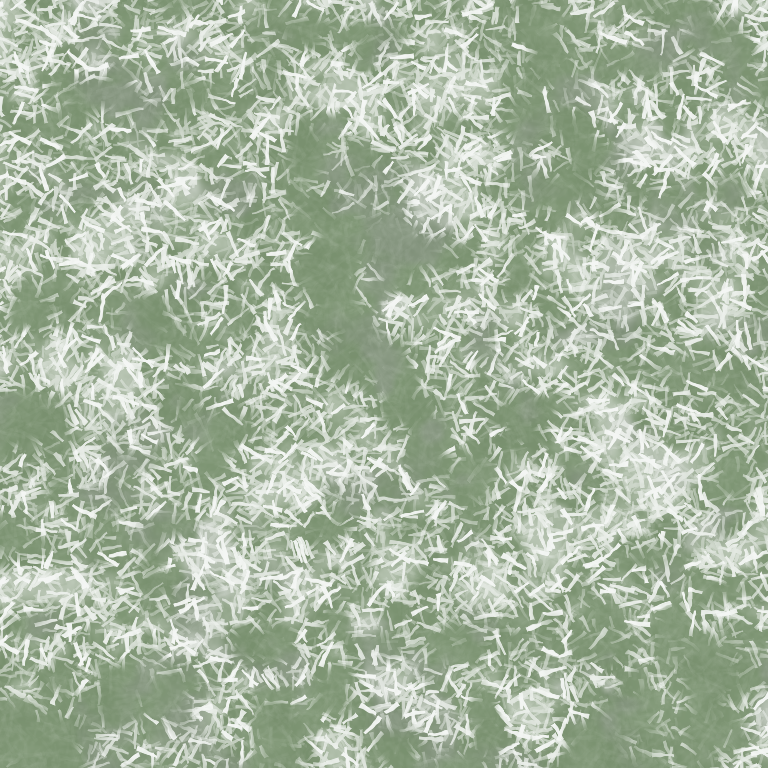
This texture is drawn by a WebGL 2 fragment shader. Its source:

```glsl
#version 300 es
precision highp float;
// Pale, blunt brush strokes scattered over a mottled green ground.
// Stacked jittered grids hold crossing pairs of strokes; a patchy density
// field gathers them into bright clumps and leaves green gaps between.

uniform vec2 u_resolution;
out vec4 fragColor;

// Integer hash giving three values in 0..1
vec3 hash3(ivec3 cell) {
    uvec3 v = uvec3(cell) * 1664525u + 1013904223u;
    v.x += v.y * v.z;
    v.y += v.z * v.x;
    v.z += v.x * v.y;
    v ^= v >> 16u;
    v.x += v.y * v.z;
    v.y += v.z * v.x;
    v.z += v.x * v.y;
    return vec3(v >> 8u) / 16777216.0;
}

float valueNoise(vec2 p, int seed) {
    ivec2 c = ivec2(floor(p));
    vec2 f = fract(p);
    f = f * f * (3.0 - 2.0 * f);
    float low = mix(hash3(ivec3(c, seed)).x, hash3(ivec3(c + ivec2(1, 0), seed)).x, f.x);
    float high = mix(hash3(ivec3(c + ivec2(0, 1), seed)).x, hash3(ivec3(c + ivec2(1, 1), seed)).x, f.x);
    return mix(low, high, f.y);
}

// Clump density: faint drifts, mostly broken up by small patches
float clumpDensity(vec2 p) {
    return 0.26 * valueNoise(p * vec2(5.0, 7.0), 101)
         + 0.36 * valueNoise(p * vec2(12.0, 14.0) + 3.7, 102)
         + 0.38 * valueNoise(p * 25.0 + 8.1, 103);
}

// Distance to a nearly straight bar with blunt ends, centred on the origin
float strokeDistance(vec2 p, float angle, float halfLength, float halfWidth) {
    vec2 along = vec2(cos(angle), sin(angle));
    vec2 q = vec2(dot(p, along), dot(p, vec2(-along.y, along.x)));
    q.y += 0.03 * q.x * q.x / halfLength;
    float width = halfWidth * (1.0 - 0.3 * q.x / halfLength);
    vec2 d = abs(q) - vec2(halfLength, width);
    return length(max(d, 0.0)) + min(max(d.x, d.y), 0.0);
}

// Combined cover of one grid of stroke pairs; level runs from faint to bold
float strokeLayer(vec2 p, int layer, float level, float density, float blur) {
    vec2 g = p * 31.0 + vec2(0.37, 0.71) * float(layer);
    ivec2 base = ivec2(floor(g));
    float clear = 1.0;
    for (int y = -1; y <= 1; y++) {
        for (int x = -1; x <= 1; x++) {
            ivec2 cell = base + ivec2(x, y);
            vec3 place = hash3(ivec3(cell, layer * 3));
            for (int k = 0; k < 2; k++) {
                vec3 form = hash3(ivec3(cell, layer * 3 + 1 + k));
                vec2 shift = (form.zy - 0.5) * 0.4;
                vec2 centre = vec2(cell) + 0.15 + 0.7 * place.xy + shift;
                float halfLength = mix(0.2, 0.5, form.y) + 0.08 * level;
                float halfWidth = mix(0.038, 0.062, form.z) + 0.02 * level;
                float d = strokeDistance(g - centre, form.x * 6.2832, halfLength, halfWidth);
                float luck = fract(form.z * 7.0 + place.z) - 0.5;
                float chance = 2.5 * (density - 0.5) + 1.1 * luck;
                float opacity = 0.03 + 0.93 * smoothstep(-0.12, 0.38, chance);
                clear *= 1.0 - opacity * smoothstep(blur, -blur, d);
            }
        }
    }
    return 1.0 - clear;
}

void main() {
    vec2 p = gl_FragCoord.xy / u_resolution.y;
    float blur = 31.0 * max(0.0007, 0.5 / u_resolution.y);
    float density = clumpDensity(p);

    // Ragged edges: a tiny warp of the stroke space
    vec2 warp = vec2(valueNoise(p * 150.0, 111), valueNoise(p * 150.0, 112)) - 0.5;
    vec2 roughP = p + 0.0026 * warp;

    // Soft haze and smudges beneath the strokes
    float smudge = valueNoise(p * 48.0, 121);
    float whiteness = 0.45 * smoothstep(0.5, 0.78, density + 0.2 * (smudge - 0.5));
    whiteness += 0.09 * smudge * valueNoise(p * 95.0, 122);

    // Strokes, faint ones below and bold ones on top
    const int LAYERS = 8;
    for (int i = 0; i < LAYERS; i++) {
        float level = float(i) / float(LAYERS - 1);
        float cover = strokeLayer(roughP, i, level, density, blur);
        float tone = mix(0.42, 1.0, level);
        whiteness = mix(whiteness, max(tone, whiteness * 0.92), cover);
    }

    // Green ground with slightly greyer shaded patches
    float shade = smoothstep(0.55, 0.85, valueNoise(p * 16.0, 131) * 0.7 + smudge * 0.3);
    vec3 ground = mix(vec3(0.485, 0.577, 0.445), vec3(0.51, 0.575, 0.485), shade);
    ground += 0.03 * (valueNoise(p * 30.0, 132) - 0.5);
    whiteness += 0.07 * (valueNoise(p * 190.0, 133) - 0.5);
    vec3 color = mix(ground, vec3(0.955, 0.965, 0.955), clamp(whiteness, 0.0, 1.0));
    fragColor = vec4(color, 1.0);
}
```
